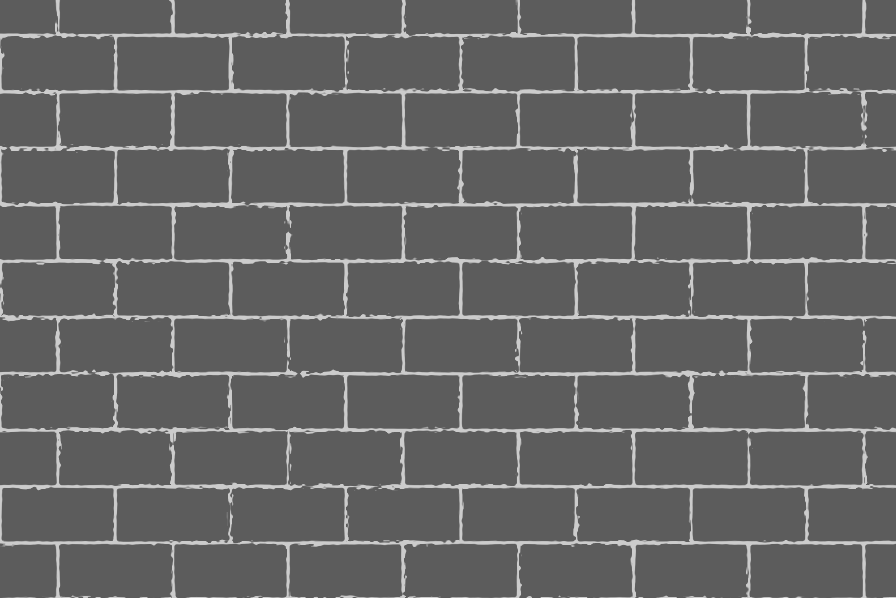
Give the GLSL for this pattern, as a WebGL 1 fragment shader.

```glsl
precision highp float;
// Dark grey running-bond brick wall with thin, worn, light mortar joints.

uniform vec2 u_resolution;

// Lengths are fractions of the canvas height.
const vec2 BRICK_PITCH = vec2(0.19255, 0.09428);
const vec2 WALL_ORIGIN = vec2(0.0006, -0.0021);
const vec2 JOINT_WIDTH = vec2(0.0050, 0.0053);
const float CORNER_RADIUS = 0.0045;

const float WOBBLE_SCALE = 24.0;
const float WOBBLE_DEPTH = 0.0017;
const float WEAR_SCALE = 17.0;
const float CHIP_DEPTH = 0.0068;
const float FINE_DEPTH = 0.0014;
const vec2 CHIP_SCALE = vec2(140.0, 290.0); // along and across a joint

const vec3 BRICK_COLOR = vec3(0.36);
const vec3 MORTAR_COLOR = vec3(0.80);

float hash(vec2 p) {
  return fract(sin(dot(p, vec2(127.1, 311.7))) * 43758.5453);
}

float valueNoise(vec2 p) {
  vec2 cell = floor(p);
  vec2 f = fract(p);
  f = f * f * (3.0 - 2.0 * f);
  float low = mix(hash(cell), hash(cell + vec2(1.0, 0.0)), f.x);
  float high = mix(hash(cell + vec2(0.0, 1.0)), hash(cell + 1.0), f.x);
  return mix(low, high, f.y);
}

float roundedBox(vec2 p, vec2 halfSize, float radius) {
  vec2 q = abs(p) - halfSize + radius;
  return length(max(q, 0.0)) + min(max(q.x, q.y), 0.0) - radius;
}

// Signed distance to the ragged outline of the nearest brick.
float wornBrick(vec2 p) {
  // Even rows are shifted by half a brick.
  vec2 grid = (p - WALL_ORIGIN) / BRICK_PITCH;
  float row = floor(grid.y);
  grid.x += 0.5 * (1.0 - mod(row, 2.0));
  vec2 brick = floor(grid);
  vec2 local = (fract(grid) - 0.5) * BRICK_PITCH;
  vec2 halfSize = 0.5 * (BRICK_PITCH - JOINT_WIDTH);
  float d = roundedBox(local, halfSize, CORNER_RADIUS);

  // Gentle waviness, different for every brick.
  vec2 seed = 7.0 * vec2(hash(brick), hash(brick + 31.7));
  float wobble = valueNoise(p * WOBBLE_SCALE + seed) - 0.5;

  // Chips and flecks lie along the closest joint, in worn stretches.
  vec2 edge = abs(local) - halfSize;
  vec2 chipScale = edge.y > edge.x ? CHIP_SCALE : CHIP_SCALE.yx;
  float chip = valueNoise(p * chipScale) - 0.5;
  float wear = smoothstep(0.42, 0.75, valueNoise(p * WEAR_SCALE + seed.yx));

  return d + wobble * WOBBLE_DEPTH + chip * (FINE_DEPTH + wear * CHIP_DEPTH);
}

void main() {
  vec2 p = gl_FragCoord.xy / u_resolution.y;
  float softness = 0.75 / u_resolution.y;
  float mortar = smoothstep(-softness, softness, wornBrick(p));
  gl_FragColor = vec4(mix(BRICK_COLOR, MORTAR_COLOR, mortar), 1.0);
}
```
